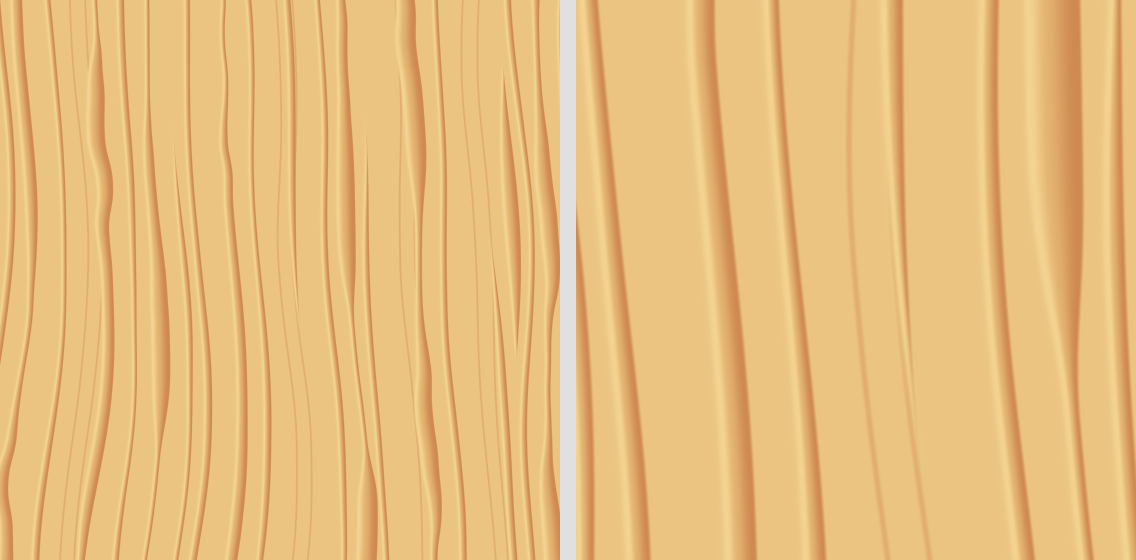
Left, the full canvas; right, a detail of the centre.
This texture is drawn by a WebGL 2 fragment shader. Its source:

```glsl
#version 300 es
precision highp float;

uniform vec2 u_resolution;
out vec4 fragColor;

#define GROOVES 22
#define SWAY 0.09
#define WOBBLE 0.016
#define THIN 0.0054
#define BROAD 0.0175
#define EDGE 0.0014
#define RIM 0.0024
#define KNOT vec2(0.915, 0.62)

const vec3 WOOD = vec3(0.92, 0.77, 0.51);
const vec3 LIGHT = vec3(0.955, 0.83, 0.57);
const vec3 TAN = vec3(0.89, 0.70, 0.44);
const vec3 DARK = vec3(0.81, 0.54, 0.32);

float hash(float n) {
    return fract(sin(n * 127.1 + 3.7) * 43758.5453);
}

// Smooth one-dimensional value noise
float noise(float x) {
    float i = floor(x);
    float f = x - i;
    f = f * f * f * (f * (f * 6.0 - 15.0) + 10.0);
    return mix(hash(i), hash(i + 1.0), f);
}

float edgeWidth() {
    return max(EDGE, 0.7 / u_resolution.x);
}

// Carved groove: pale left rim, shading down to a dark right wall
vec3 carve(vec3 color, float d, float halfWidth) {
    float soft = edgeWidth();
    float visible = smoothstep(0.0, 0.0025, halfWidth);
    float t = d / max(halfWidth, 0.0001);
    float cover = smoothstep(-soft, soft, halfWidth - abs(d)) * visible;
    vec3 wall = mix(LIGHT, TAN, smoothstep(-1.0, -0.2, t));
    wall = mix(wall, DARK, smoothstep(-0.35, 0.8, t));
    float rimOffset = (d + halfWidth) / RIM;
    float rim = exp(-rimOffset * rimOffset) * visible;
    color = mix(color, wall, cover);
    return mix(color, LIGHT, rim * 0.8);
}

// Faint flat hairline
vec3 hairline(vec3 color, float d) {
    float soft = edgeWidth();
    float cover = smoothstep(-soft, soft, 0.0016 - abs(d));
    return mix(color, mix(TAN, DARK, 0.3), cover * 0.75);
}

// Centre of a groove: shared sway, own wobble, and a detour round the knot
float groovePath(float x, float y, float seed) {
    float sway = (noise(y * 1.7 + x * 1.5 + 8.0) - 0.5) * SWAY;
    float wobble = (noise(y * 3.2 + seed * 17.0) - 0.5) * WOBBLE;
    float side = x - KNOT.x;
    float rise = (y - KNOT.y) / 0.27;
    float detour = sign(side) * 0.026 * exp(-abs(side) * 13.0 - rise * rise);
    return x + sway + wobble + detour;
}

void main() {
    vec2 p = gl_FragCoord.xy / u_resolution;
    vec3 color = WOOD;

    for (int i = -1; i <= GROOVES; i++) {
        float id = float(i);
        float seed = hash(id + 11.0);
        float kind = fract(id * 0.618 + 0.9);
        float x = (id + 0.5 + (seed - 0.5) * 0.6) / float(GROOVES);
        float d = p.x - groovePath(x, p.y, seed);

        if (kind < 0.18) {
            // Paired hairlines
            color = hairline(color, d);
            color = hairline(color, d - 0.022 - 0.008 * noise(p.y * 2.0 + id));
        } else if (kind > 0.7) {
            // Broad grooves that swell, pinch and ripple
            float swell = smoothstep(0.25, 0.85, noise(p.y * 3.3 + seed * 41.0));
            float ripple = noise(p.y * 11.0 + seed * 53.0) - 0.5;
            float restless = smoothstep(0.45, 0.9, noise(p.y * 2.5 + seed * 29.0));
            float halfWidth = mix(THIN * 0.7, BROAD, swell);
            color = carve(color, d - ripple * restless * 0.014, halfWidth);
        } else {
            // Narrow grooves, some running out to a point
            float halfWidth = THIN * (0.65 + 0.6 * noise(p.y * 2.2 + seed * 31.0));
            if (kind > 0.54) {
                float heading = hash(id + 71.0) < 0.5 ? -1.0 : 1.0;
                float tip = 0.5 - heading * (0.1 + 0.3 * hash(id + 37.0));
                halfWidth *= smoothstep(0.0, 0.35, (p.y - tip) * heading);
            }
            color = carve(color, d, halfWidth);
        }
    }

    // Spindle at the heart of the knot
    float rise = (p.y - KNOT.y) / 0.28;
    float spindle = 0.0135 * pow(max(1.0 - rise * rise, 0.0), 1.5);
    float lean = (noise(p.y * 1.7 + KNOT.x * 1.5 + 8.0) - 0.5) * SWAY;
    color = carve(color, p.x - KNOT.x - lean, spindle);

    fragColor = vec4(color, 1.0);
}
```
